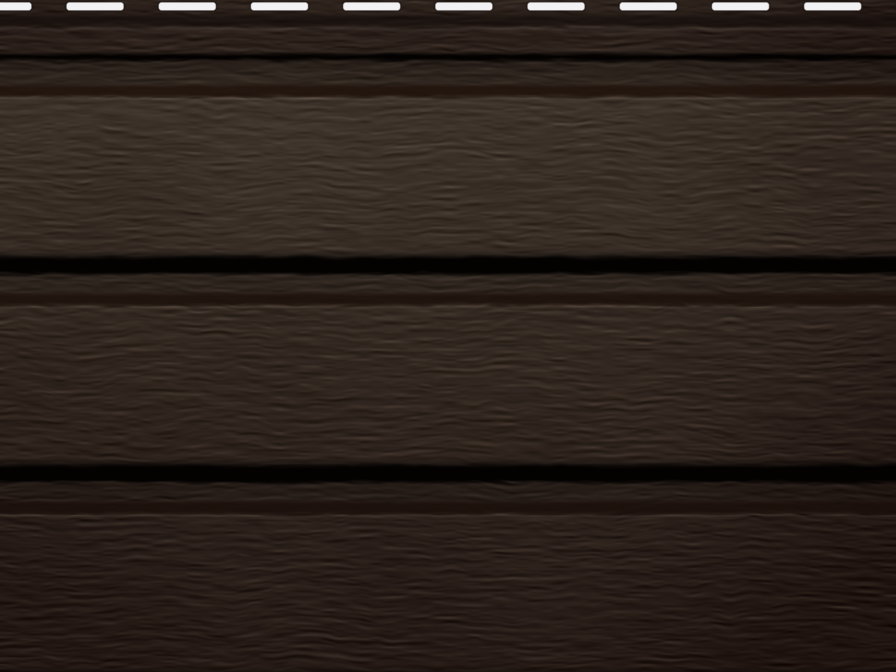
Give the GLSL for this texture, as a Shadertoy shader.

```glsl
// Dark brown embossed siding: three horizontal boards below a slotted nail hem.
// Each board is a 1D profile (seam, lip, groove, ridge, face) down the canvas;
// stretched value noise embosses the wood grain and roughens the edges.

#define PITCH 0.3102                     // board height, in canvas heights
#define FIRST_SEAM 0.0860                // depth of the top seam
#define SLOT_PITCH 0.1372                // spacing of the nail slots
#define SLOT_HALF vec2(0.0425, 0.0060)   // half size of a slot
#define GRAIN_SCALE vec2(24.0, 175.0)    // grain cells per canvas height
#define GRAIN_DEPTH 0.105
#define LIT vec3(0.238, 0.198, 0.164)
#define SHADE vec3(0.125, 0.080, 0.064)
#define GROOVE vec3(0.125, 0.070, 0.045)
#define SEAM vec3(0.012, 0.006, 0.004)
#define SLOT_WHITE vec3(0.95, 0.95, 0.96)

float hash(vec2 p) {
    vec3 q = fract(p.xyx * vec3(0.1031, 0.1030, 0.0973));
    q += dot(q, q.yzx + 33.33);
    return fract((q.x + q.y) * q.z);
}

float noise(vec2 p) {
    vec2 i = floor(p), f = fract(p);
    f = f * f * (3.0 - 2.0 * f);
    return mix(mix(hash(i), hash(i + vec2(1, 0)), f.x),
               mix(hash(i + vec2(0, 1)), hash(i + vec2(1, 1)), f.x), f.y);
}

// Height of the wood grain: long wavy fibres with finer ones on top
float grain(vec2 p) {
    p.y += 0.012 * noise(p * vec2(9.0, 14.0)) + 0.004 * noise(p * vec2(34.0, 40.0));
    vec2 q = p * GRAIN_SCALE;
    return 0.68 * noise(q) + 0.32 * noise(q * vec2(2.3, 1.7) + 17.0);
}

// Soft horizontal band: 1 at the centre, 0 beyond the half width
float band(float d, float halfWidth, float blur) {
    return 1.0 - smoothstep(halfWidth - blur, halfWidth + blur, abs(d));
}

float roundBox(vec2 p, vec2 halfSize, float radius) {
    vec2 q = abs(p) - halfSize + radius;
    return length(max(q, 0.0)) + min(max(q.x, q.y), 0.0) - radius;
}

void mainImage(out vec4 fragColor, in vec2 fragCoord) {
    float px = 1.0 / iResolution.y;
    vec2 p = fragCoord * px;
    float depth = 1.0 - p.y;
    float across = fragCoord.x / iResolution.x;

    // Position in the board: below its own seam, and from the nearest seam
    float s = (depth - FIRST_SEAM) / PITCH;
    float d = fract(s) * PITCH;
    float seamDist = (fract(s + 0.5) - 0.5) * PITCH;
    float onBoard = step(0.0, s);
    float firstSeam = 1.0 - step(0.5, s);

    // Light falls off downwards, to the right and on the hem
    float dim = 1.05 * (depth - 0.18);
    dim += 0.32 * smoothstep(0.68, 1.05, across);
    dim += 0.10 * (1.0 - smoothstep(0.0, 0.25, across));
    dim += 0.75 * (1.0 - smoothstep(0.05, 0.17, depth));
    dim += 0.14 * (noise(p * vec2(5.0, 9.0)) - 0.5);
    vec3 color = mix(LIT, SHADE, clamp(dim, 0.0, 1.0));

    // Embossed grain
    float h = grain(p);
    float relief = h - grain(p + vec2(0.0012, 0.0032));
    color += GRAIN_DEPTH * relief * vec3(1.0, 0.94, 0.88);
    color *= 0.93 + 0.14 * h;
    float rough = 0.0035 * (h - 0.5);

    // Lip, groove and lit ridge at the top of each board
    float lip = onBoard * (1.0 - smoothstep(0.034, 0.046, d));
    color *= 1.0 - 0.14 * lip;
    float groove = onBoard * band(d - 0.0490 + rough, 0.0085, 0.0045);
    color = mix(color, GROOVE * (1.0 - 0.25 * depth), 0.85 * groove);
    float ridge = onBoard * band(d - 0.0610 + rough, 0.0016, 0.0016);
    color += 0.048 * ridge * (0.5 + h) * vec3(1.0, 0.95, 0.9);

    // Shadow at the foot of the face, then the black seam
    float foot = onBoard * smoothstep(PITCH - 0.027, PITCH - 0.009, d + 2.0 * rough);
    color = mix(color, SEAM, 0.55 * foot);
    float seamHalf = mix(0.0125, 0.0050, firstSeam);
    float seam = band(seamDist + 0.001 + 1.5 * rough, seamHalf, 0.0045);
    color = mix(color, SEAM, seam);

    // Nail hem: a dark fold and the thin lit edge below it
    float fold = band(depth - 0.0310 + rough, 0.0080, 0.0050);
    color = mix(color, SHADE * 0.6, 0.65 * fold);
    float edge = band(depth - 0.0430 + rough, 0.0025, 0.0025);
    color += 0.045 * edge;

    // Row of rounded nail slots
    float slotX = (fract((p.x - 0.0043) / SLOT_PITCH + 0.5) - 0.5) * SLOT_PITCH;
    float slot = roundBox(vec2(slotX, depth - 0.0095), SLOT_HALF, 0.0045);
    color = mix(color, SHADE * 0.5, 0.5 * (1.0 - smoothstep(0.0, 0.004, slot)));
    color = mix(color, SLOT_WHITE, 1.0 - smoothstep(-px, px, slot));

    fragColor = vec4(clamp(color, 0.0, 1.0), 1.0);
}
```
